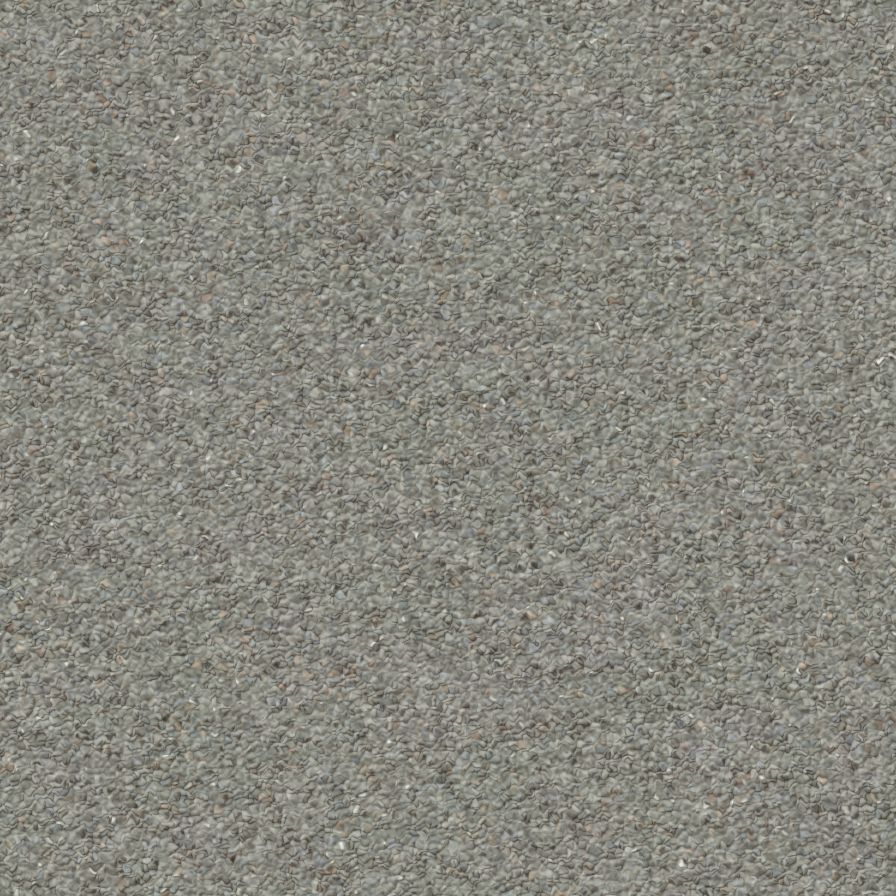
A Shadertoy shader for this texture:

```glsl
// Fine grey gravel: small wrapped Voronoi stones with broken shadows,
// lit from the upper left, with rare warm, bluish and glinting stones.
// Every lattice has a whole number of cells, so the surface tiles.

float hash(vec2 p) {
    return fract(sin(dot(p, vec2(127.1, 311.7))) * 43758.5453);
}

// Value noise with n cells across the tile
float noise(vec2 uv, vec2 n) {
    vec2 i = floor(uv * n), f = fract(uv * n);
    f = f * f * (3.0 - 2.0 * f);
    float a = hash(mod(i, n)), b = hash(mod(i + vec2(1, 0), n));
    float c = hash(mod(i + vec2(0, 1), n)), d = hash(mod(i + 1.0, n));
    return mix(mix(a, b, f.x), mix(c, d, f.x), f.y);
}

// Distance to the nearest stone, gap to the second one, stone id
vec4 stones(vec2 uv, vec2 n) {
    vec2 i = floor(uv * n), f = fract(uv * n), id = vec2(0);
    float near = 8.0, second = 8.0;
    for (int y = -1; y <= 1; y++)
    for (int x = -1; x <= 1; x++) {
        vec2 o = vec2(x, y), cell = mod(i + o, n);
        vec2 center = o + vec2(hash(cell), hash(cell + 37.3));
        float d = length(center - f);
        if (d < near) {
            second = near;
            near = d;
            id = cell;
        } else {
            second = min(second, d);
        }
    }
    return vec4(near, second - near, id);
}

vec3 gravel(vec2 uv) {
    vec2 grid = vec2(144, 168);

    // Bend the outlines so that the stones look broken
    vec2 bend = vec2(noise(uv, vec2(150)), noise(uv + 0.5, vec2(150))) - 0.5;
    vec2 p = uv + 0.007 * bend;
    vec4 stone = stones(p, grid);
    vec4 lit = stones(p + vec2(-0.0014, 0.0024), grid);
    float shade = hash(stone.zw + 11.7);
    float kind = hash(stone.zw + 71.9);

    // Relief, shadows on the far side of stones, and grit
    float slope = clamp(lit.x - stone.x, -0.5, 0.5);
    float broken = smoothstep(0.25, 0.75, noise(uv, vec2(104, 128)));
    float crevice = 1.0 - smoothstep(0.0, 0.4, stone.y);
    float shadow = crevice * broken * smoothstep(0.2, -0.2, slope);
    float tone = 0.549 + 0.12 * (shade - 0.5);
    tone += 0.17 * slope - 0.15 * shadow;
    tone += 0.05 * (noise(uv, vec2(90, 120)) - 0.5);
    tone += 0.17 * (noise(uv, vec2(230, 256)) - 0.5);
    tone += 0.018 * (noise(uv, vec2(22, 30)) - 0.5);

    // Glinting chips
    float core = 1.0 - smoothstep(0.15, 0.5, stone.x);
    tone += 0.2 * core * smoothstep(0.965, 0.99, kind);

    // Brownish hollows, olive-grey stones
    vec3 tint = mix(vec3(0.02, 0.0, -0.03), vec3(0.0, 0.0, -0.036),
                    smoothstep(0.38, 0.5, tone));
    float body = 1.0 - 0.6 * crevice;
    tint += vec3(0.05, 0.0, -0.03) * body * (1.0 - smoothstep(0.03, 0.08, kind));
    tint += vec3(-0.02, 0.0, 0.03) * body
          * smoothstep(0.82, 0.88, kind) * (1.0 - smoothstep(0.93, 0.96, kind));
    tint += vec3(0.012, 0.0, 0.01) * (noise(uv, vec2(18, 26)) - 0.5);
    return clamp(tone + tint, 0.0, 1.0);
}

void mainImage(out vec4 fragColor, in vec2 fragCoord) {
    // Four samples per pixel smooth the edges
    vec3 color = vec3(0);
    for (int k = 0; k < 4; k++) {
        vec2 offset = vec2(k % 2, k / 2) * 0.5 - 0.25;
        color += 0.25 * gravel((fragCoord + offset) / iResolution.xy);
    }
    fragColor = vec4(color, 1.0);
}
```
